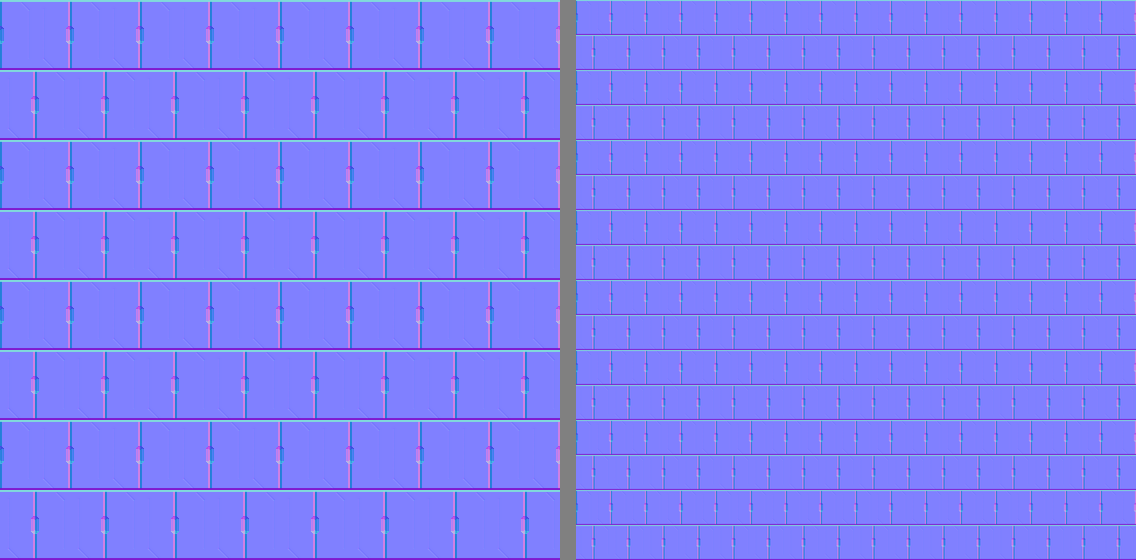
Left, the tile; right, the same tile 2 across and 2 down.
A three.js fragment shader for this texture map:

```glsl
// Normal map of square blocks in running bond, with recessed clips on the upright joints.
varying vec2 vUv;

const float GRID = 8.0;                          // blocks across and rows up
const float BEVEL = 0.036;                       // bevel width, in blocks
const float GAP = 0.007;                         // soft floor of the joint
const vec2 SLOPE_LEFT_RIGHT = vec2(1.05, 0.85);  // bevel steepness
const vec2 SLOPE_BOTTOM_TOP = vec2(1.30, 1.00);
const vec2 CLIP_HALF = vec2(0.056, 0.125);       // half size of the clip
const float CLIP_CHAMFER = 0.032;
const float CLIP_RIM = 0.012;
const float CLIP_RIM_SLOPE = 0.60;
const float CLIP_FLOOR_SLOPE = 0.42;
const float CLIP_JOINT = 0.55;                   // joint strength left inside the clip
const float SCORE_WIDTH = 0.011;
const float SCORE_UPRIGHT = 0.06;                // depth of the faint scored lines
const float SCORE_DIAGONAL = 0.14;

// Steepness of a bevel at distance d from the joint
float bevel(float d) {
  return smoothstep(0.0, GAP, d) * (1.0 - smoothstep(0.5 * BEVEL, BEVEL, d));
}

// Slopes of a shallow V groove along the segment a-b
vec2 score(vec2 p, vec2 a, vec2 b, float depth) {
  vec2 along = b - a;
  vec2 off = p - a - along * clamp(dot(p - a, along) / dot(along, along), 0.0, 1.0);
  vec2 v = off / SCORE_WIDTH;
  return -2.0 * depth * v * exp(-dot(v, v));
}

// Inward slopes of the chamfered recess in xy, its coverage in z
vec3 clipRecess(vec2 p) {
  vec2 a = abs(p) - CLIP_HALF;
  float corner = (a.x + a.y + CLIP_CHAMFER) * 0.7071;
  float d = max(corner, max(a.x, a.y));
  vec2 outward = a.x > a.y ? vec2(1.0, 0.0) : vec2(0.0, 1.0);
  if (corner >= max(a.x, a.y)) outward = vec2(0.7071);
  float inside = 1.0 - smoothstep(-0.006, 0.006, d);
  float rim = smoothstep(-CLIP_RIM - 0.006, -CLIP_RIM + 0.006, d);
  float steep = mix(CLIP_FLOOR_SLOPE, CLIP_RIM_SLOPE, rim);
  steep *= smoothstep(0.0, 0.012, abs(p.x)) * outward.x + outward.y;
  return vec3(-sign(p) * outward * steep * inside, inside);
}

void main() {
  // Running bond: every other row is shifted by half a block
  vec2 grid = vUv * GRID;
  float row = floor(grid.y);
  grid.x += 0.5 * (1.0 - mod(row, 2.0));
  vec2 f = fract(grid);

  // Bevels; upright joints stop short of the level ones
  float stopShort = smoothstep(0.4 * BEVEL, BEVEL, min(f.y, 1.0 - f.y));
  vec2 joint = vec2(
    SLOPE_LEFT_RIGHT.y * bevel(1.0 - f.x) - SLOPE_LEFT_RIGHT.x * bevel(f.x),
    SLOPE_BOTTOM_TOP.y * bevel(1.0 - f.y) - SLOPE_BOTTOM_TOP.x * bevel(f.y));
  joint.x *= stopShort;

  // Clip centred on the nearest upright joint
  vec3 recess = clipRecess(vec2(f.x - floor(f.x + 0.5), f.y - 0.5));
  vec2 slope = joint * mix(1.0, CLIP_JOINT, recess.z) + recess.xy;

  // Two faint bent lines scored into each block
  slope += score(f, vec2(0.31, 0.96), vec2(0.41, 0.86), SCORE_DIAGONAL);
  slope += score(f, vec2(0.41, 0.86), vec2(0.41, 0.17), SCORE_UPRIGHT);
  slope += score(f, vec2(0.625, 0.87), vec2(0.625, 0.16), SCORE_UPRIGHT);
  slope += score(f, vec2(0.625, 0.16), vec2(0.76, 0.025), SCORE_DIAGONAL);

  // Pack the unit normal into colour
  vec3 normal = normalize(vec3(slope, 1.0));
  gl_FragColor = vec4(normal * 0.5 + 0.5, 1.0);
}
```
